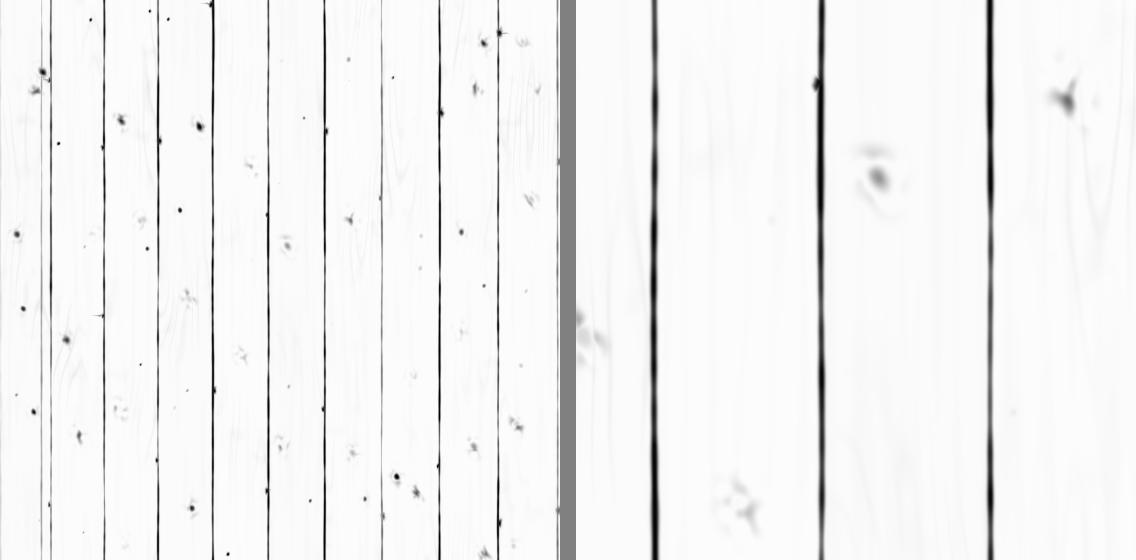
Left: the whole. Right: its middle third, enlarged.
A Shadertoy shader for this texture map:

```glsl
// White painted vertical planks with thin uneven seams, scattered knots and faint grain.

vec2 hash2(vec2 c) {
    vec3 q = fract(c.xyx * vec3(0.1031, 0.1030, 0.0973));
    q += dot(q, q.yzx + 33.33);
    return fract((q.xx + q.yz) * q.zy);
}

float gradDot(vec2 cell, vec2 offset) {
    float angle = 6.2832 * hash2(cell + 71.0).x;
    return dot(vec2(cos(angle), sin(angle)), offset);
}

float gradientNoise(vec2 p) {
    vec2 c = floor(p), f = p - c;
    vec2 u = f * f * f * (f * (f * 6.0 - 15.0) + 10.0);
    vec2 e = vec2(1.0, 0.0);
    return mix(mix(gradDot(c, f), gradDot(c + e.xy, f - e.xy), u.x),
               mix(gradDot(c + e.yx, f - e.yx), gradDot(c + e.xx, f - e.xx), u.x), u.y);
}

// Planks widen slightly from left to right.
float seamX(float i) {
    return 0.0911 + 0.0943 * i + 0.00069 * i * i;
}

// Soft-edged spot or line: 1 at the centre, fading around the radius.
float softSpot(float d, float radius) {
    float q = d / max(radius, 0.6 / iResolution.y);
    return exp(-pow(q, 2.5));
}

// One seam: a wavering soft line whose width and darkness change along its length.
float seamInk(vec2 p, float x, float weight, float id) {
    float slow = gradientNoise(vec2(id * 7.37 + 0.4, p.y * 3.2));
    float medium = gradientNoise(vec2(id * 4.61 + 20.3, p.y * 13.0));
    float beads = gradientNoise(vec2(id * 3.73 + 40.2, p.y * 42.0));
    float wear = 0.8 * slow + 0.45 * medium + 0.45 * beads;
    float d = abs(p.x - x - 0.0014 * gradientNoise(vec2(id * 5.1, p.y * 7.0)));
    float radius = 0.0018 * (0.75 + 0.28 * weight + 0.55 * wear);
    return softSpot(d, radius) * clamp(weight * (0.86 + 0.95 * wear), 0.06, 0.99);
}

// Small chips and short side cracks along a seam.
float chipInk(vec2 p, float x, float id) {
    float ink = 0.0;
    for (float k = 0.0; k < 2.0; k++) {
        vec2 h = hash2(vec2(id * 13.0 + 5.0, k * 29.0 + 3.0));
        float side = h.x < 0.5 ? -1.0 : 1.0;
        vec2 d = p - vec2(x + side * 0.0022, (k + h.y) * 0.5);
        d += 0.0025 * gradientNoise(p * 140.0);
        ink = max(ink, softSpot(length(d * vec2(1.0, 0.6)), 0.0024 + 0.0025 * h.x));
        float reach = d.x * side;
        float crack = softSpot(abs(d.y + 0.1 * d.x), 0.0013)
                    * smoothstep(-0.002, 0.0, reach) * (1.0 - smoothstep(0.0, 0.022, reach));
        ink = max(ink, 0.5 * crack * step(0.65, h.y));
    }
    return ink;
}

// Knots of one plank: a few dark cores, the rest pale smudges.
float knotInk(vec2 p, float plank) {
    float left = seamX(plank), width = seamX(plank + 1.0) - left;
    float rough = gradientNoise(p * vec2(95.0, 70.0) + plank * 9.0);
    float ink = 0.0;
    for (float k = 0.0; k < 7.0; k++) {
        vec2 place = hash2(vec2(plank * 17.0 + 31.0, k * 11.0 + 2.0));
        vec2 kind = hash2(vec2(plank * 23.0 + 57.0, k * 19.0 + 8.0));
        vec2 d = p - vec2(left + width * mix(0.14, 0.86, place.x), (k + place.y) / 7.0);
        d.x += 0.6 * (kind.y - 0.5) * d.y;
        float r = max(length(d * vec2(1.0, 0.8)) + 0.003 * rough, 0.0);
        float core = softSpot(r, 0.0022 + 0.0036 * kind.y * kind.y) * smoothstep(0.0, 0.85, kind.x);
        float smudge = exp(-dot(d, d * vec2(1.0, 0.5)) / 0.00009)
                     * smoothstep(-0.1, 0.6, rough) * 0.75 * smoothstep(0.4, 1.0, kind.y);
        ink = max(ink, max(core, smudge));
    }
    return ink;
}

// Fine streaks plus patches of long arched contour lines.
float grainShade(vec2 p, float plank) {
    vec2 shift = vec2(plank * 17.3, plank * 5.9);
    float streaks = gradientNoise(p * vec2(110.0, 5.0) + shift);
    float field = gradientNoise(p * vec2(17.0, 2.2) + shift) * 6.0
                + 0.3 * gradientNoise(p * vec2(50.0, 14.0));
    float contour = 1.0 - smoothstep(0.0, 0.2, abs(fract(field) - 0.5));
    float patches = smoothstep(0.0, 0.45, gradientNoise(p * vec2(9.0, 4.0) + shift.yx));
    float stain = smoothstep(0.1, 0.7, gradientNoise(p * vec2(42.0, 26.0) + shift));
    return 0.022 * max(streaks, 0.0) + 0.04 * contour * patches + 0.04 * stain * patches;
}

void mainImage(out vec4 fragColor, in vec2 fragCoord) {
    vec2 p = fragCoord / iResolution.xy;
    float weights[10] = float[10](0.7, 0.85, 0.9, 0.9, 0.9, 1.05, 0.5, 1.15, 0.95, 0.45);
    float ink = 0.0, plank = -1.0;

    // Seams, counting the plank this point lies on.
    for (int i = 0; i < 10; i++) {
        float id = float(i), x = seamX(id);
        plank += step(x, p.x);
        ink = max(ink, seamInk(p, x, weights[i], id));
        ink = max(ink, chipInk(p, x, id) * min(weights[i] + 0.1, 0.97));
    }

    // Faint groove near the left seam and a paler one at the border.
    ink = max(ink, seamInk(p, 0.0742, 0.34, 12.0));
    ink = max(ink, seamInk(p, 0.001, 0.12, 14.0));

    ink = max(ink, knotInk(p, plank));
    float paint = 0.99 - 0.008 * hash2(vec2(plank + 3.0, 4.0)).x - grainShade(p, plank);
    fragColor = vec4(vec3(mix(paint, 0.01, ink)), 1.0);
}
```
